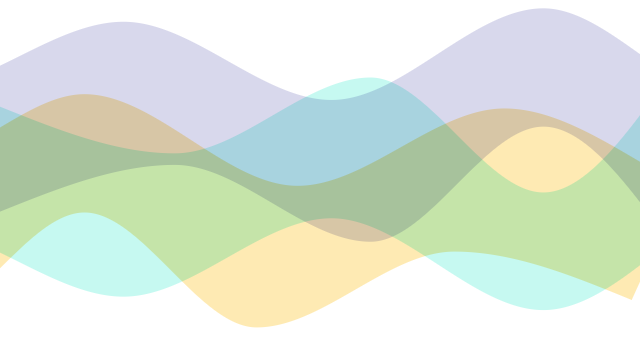
Give the GLSL for this background, as a Shadertoy shader.

```glsl
// Three translucent wavy ribbons crossing over a white ground.

const vec3 PAPER    = vec3(1.0);
const vec3 LAVENDER = vec3(0.847, 0.847, 0.925);
const vec3 AQUA     = vec3(0.776, 0.976, 0.945);
const vec3 CREAM    = vec3(0.996, 0.918, 0.702);

// Crests and troughs of each edge, as fractions of the canvas.
const vec2 LAVENDER_TOP[5] = vec2[5](vec2(-0.133, 0.733), vec2(0.193, 0.936),
    vec2(0.518, 0.706), vec2(0.849, 0.9755), vec2(1.151, 0.706));
const vec2 LAVENDER_LOW[5] = vec2[5](vec2(-0.273, 0.240), vec2(0.273, 0.515),
    vec2(0.579, 0.289), vec2(0.849, 0.6275), vec2(1.240, -0.042));
const vec2 AQUA_TOP[5] = vec2[5](vec2(-0.273, 0.8235), vec2(0.273, 0.549),
    vec2(0.579, 0.772), vec2(0.849, 0.434), vec2(1.240, 1.118));
const vec2 AQUA_LOW[5] = vec2[5](vec2(-0.133, 0.331), vec2(0.193, 0.1275),
    vec2(0.518, 0.358), vec2(0.849, 0.088), vec2(1.240, 0.485));
const vec2 CREAM_TOP[5] = vec2[5](vec2(-0.132, 0.527), vec2(0.132, 0.723),
    vec2(0.465, 0.4535), vec2(0.788, 0.681), vec2(1.212, 0.3675));
const vec2 CREAM_LOW[5] = vec2[5](vec2(-0.132, 0.0465), vec2(0.132, 0.375),
    vec2(0.401, 0.037), vec2(0.710, 0.260), vec2(1.264, -0.0245));

// Straight cut at the right end of the cream ribbon.
const vec2 CUT_CORNER = vec2(0.987, 0.1176);
const float CUT_SLOPE = 4.14;

// Height of a smooth curve that levels out at every knot.
float waveHeight(float x, vec2 knots[5]) {
    float y = knots[0].y;
    for (int i = 1; i < 5; i++) {
        y = mix(y, knots[i].y, smoothstep(knots[i - 1].x, knots[i].x, x));
    }
    return y;
}

// Antialiased coverage of the side where d is positive.
float coverage(float d) {
    float perPixel = length(vec2(dFdx(d), dFdy(d)));
    return clamp(d / max(perPixel, 1e-6) + 0.5, 0.0, 1.0);
}

// Tint that a ribbon multiplies into whatever lies below it.
vec3 ribbonTint(float y, float top, float low, vec3 color) {
    return mix(vec3(1.0), color, coverage(top - y) * coverage(y - low));
}

void mainImage(out vec4 fragColor, in vec2 fragCoord) {
    vec2 uv = fragCoord / iResolution.xy;

    float cut = CUT_CORNER.y + CUT_SLOPE * (uv.x - CUT_CORNER.x);
    float creamLow = max(waveHeight(uv.x, CREAM_LOW), cut);

    // Overlaps darken by multiplication.
    vec3 color = PAPER;
    color *= ribbonTint(uv.y, waveHeight(uv.x, LAVENDER_TOP),
                        waveHeight(uv.x, LAVENDER_LOW), LAVENDER);
    color *= ribbonTint(uv.y, waveHeight(uv.x, AQUA_TOP),
                        waveHeight(uv.x, AQUA_LOW), AQUA);
    color *= ribbonTint(uv.y, waveHeight(uv.x, CREAM_TOP), creamLow, CREAM);

    fragColor = vec4(color, 1.0);
}
```
